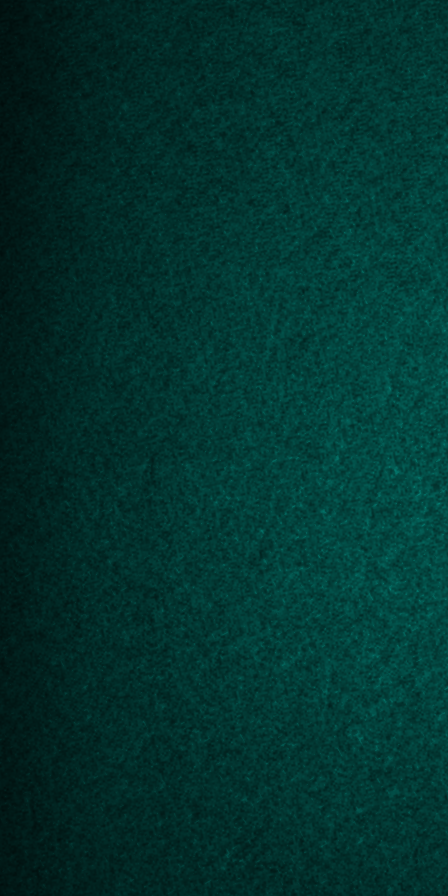
A WebGL 2 fragment shader for this texture:

```glsl
#version 300 es
precision highp float;

uniform vec2 u_resolution;
out vec4 fragColor;

#define CLOTH_TINT vec3(0.03, 1.0, 0.91)
#define SHADE_LEVEL 0.100
#define GLOW_LEVEL 0.192
#define GLOW_CENTER vec2(0.99, 0.43)
#define GRAIN_SCALE 205.0
#define GRAIN_AMOUNT 0.74
#define FIBRE_ANGLE 0.65
#define FIBRE_AMOUNT 0.30
#define MOTTLE_AMOUNT 0.17
#define CREASE_AMOUNT 0.26

float hash(vec2 cell) {
    return fract(sin(dot(cell, vec2(127.1, 311.7))) * 43758.5453);
}

float noise(vec2 p) {
    vec2 cell = floor(p);
    vec2 f = fract(p);
    f = f * f * (3.0 - 2.0 * f);
    float low = mix(hash(cell), hash(cell + vec2(1.0, 0.0)), f.x);
    float high = mix(hash(cell + vec2(0.0, 1.0)), hash(cell + vec2(1.0, 1.0)), f.x);
    return mix(low, high, f.y);
}

float fbm(vec2 p) {
    float sum = 0.0;
    float weight = 0.5;
    for (int i = 0; i < 4; i++) {
        sum += weight * noise(p);
        p = p * 2.03 + vec2(17.3, 9.1);
        weight *= 0.5;
    }
    return sum / 0.9375;
}

vec2 rotate(vec2 p, float angle) {
    float c = cos(angle);
    float s = sin(angle);
    return vec2(c * p.x + s * p.y, c * p.y - s * p.x);
}

// Short upright dents and lumps in the cloth
float creaseHeight(vec2 p) {
    vec2 bend = vec2(fbm(p * 14.0), fbm(p * 14.0 + 31.0)) - 0.5;
    vec2 q = rotate(p, -0.12) + bend * 0.05;
    float ridge = 1.0 - abs(2.0 * noise(q * vec2(27.0, 9.0)) - 1.0);
    float patches = smoothstep(0.5, 0.85, noise(p * vec2(24.0, 15.0) + 53.0));
    return 0.8 * pow(ridge, 4.0) * patches + 0.8 * fbm(q * vec2(34.0, 14.0));
}

// Soft glow from the right, falling off faster downward and at the left edge
float lighting(vec2 uv) {
    vec2 d = uv - GLOW_CENTER;
    float fallY = d.y < 0.0 ? 4.2 : 1.9;
    float glow = exp(-1.5 * d.x * d.x - fallY * d.y * d.y);
    float edge = mix(0.70, 1.0, smoothstep(-0.06, 0.24, uv.x));
    float corner = 1.0 - 0.2 * smoothstep(0.5, 1.0, uv.y) * (1.0 - smoothstep(0.0, 0.35, uv.x));
    return (SHADE_LEVEL + GLOW_LEVEL * glow) * edge * corner;
}

void main() {
    vec2 uv = gl_FragCoord.xy / u_resolution;
    vec2 p = gl_FragCoord.xy / u_resolution.x;
    float lower = 1.0 - smoothstep(0.45, 0.85, uv.y);

    // Fine nap, with a few bright specks
    float speck = noise(rotate(p, 0.5) * GRAIN_SCALE * 0.75 + 11.0);
    float grain = 0.6 * noise(rotate(p, 0.2) * GRAIN_SCALE)
                + 0.4 * speck - 0.5;
    grain += 0.45 * smoothstep(0.84, 1.0, speck);

    // Slanted fibres, clearer toward the top
    vec2 along = rotate(p + 0.012 * fbm(p * 12.0), FIBRE_ANGLE);
    float fibre = 0.7 * noise(along * vec2(48.0, 125.0))
                + 0.3 * noise(along * vec2(24.0, 70.0) + 7.0) - 0.5;
    fibre *= mix(1.0, 0.55, lower);

    // Cloudy patches, stretched upright
    float mottle = fbm(p * vec2(30.0, 16.0) + 3.0) - 0.5;

    // Side-lit creases, stronger in the lower part
    float relief = creaseHeight(p + vec2(0.009, -0.004)) - creaseHeight(p);
    relief = clamp(relief, -0.6, 0.6) * mix(0.35, 1.0, lower);

    // One long faint fold
    float foldX = uv.x - 0.33 - 0.03 * (fbm(vec2(p.y * 4.0, 2.0)) - 0.5);
    float fold = exp(-pow(foldX / 0.012, 2.0));
    fold *= smoothstep(0.12, 0.25, uv.y) * (1.0 - smoothstep(0.45, 0.62, uv.y));

    float detail = 1.0 + GRAIN_AMOUNT * grain + FIBRE_AMOUNT * fibre
                 + MOTTLE_AMOUNT * mottle + CREASE_AMOUNT * relief - 0.08 * fold;
    vec3 color = CLOTH_TINT * lighting(uv) * detail;
    fragColor = vec4(clamp(color, 0.0, 1.0), 1.0);
}
```
